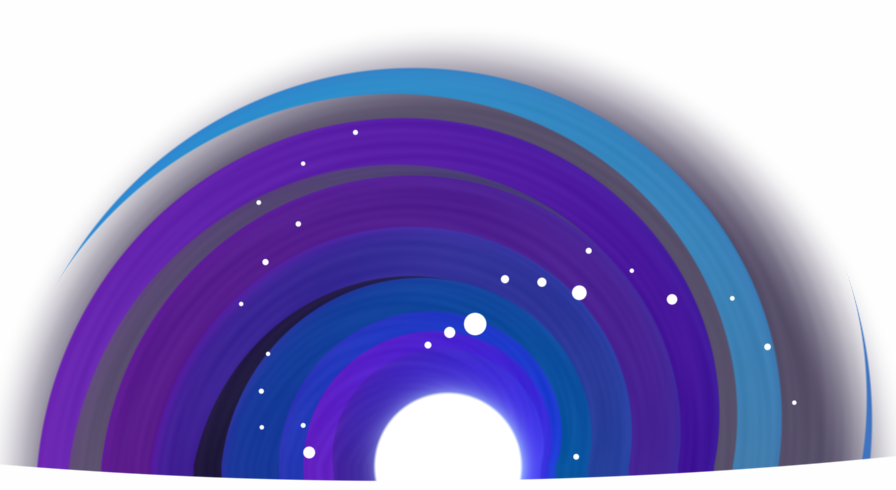
Write a WebGL 2 fragment shader that draws this background.

```glsl
#version 300 es
precision highp float;
// A spiral half-disc of blue and violet bands around a white core, with scattered stars.

uniform vec2 u_resolution;
out vec4 fragColor;

// Lengths are in canvas heights
const float PI = 3.14159265;
const float CENTRE_HEIGHT = 0.048;
const float CORE_RADIUS = 0.150;
const float EDGE_SOFTNESS = 0.003;
const float HALO_FADE = 0.19;
const float RIM_WIDTH = 0.016;
const float RIM_STRENGTH = 0.30;
const float STREAK_STRENGTH = 0.035;
const int STAR_COUNT = 24;
const vec2 STAR_ORBITS = vec2(0.24, 0.80);
const vec2 STAR_SIZES = vec2(0.0045, 0.026);
const vec3 PAPER = vec3(0.995);
const vec3 HALO = vec3(0.34, 0.31, 0.41);
const vec3 MAGENTA = vec3(0.50, 0.10, 0.74);
const vec3 AZURE = vec3(0.16, 0.30, 0.72);
const vec3 CORE_GLOW = vec3(0.66, 0.80, 1.0);
const vec3 NO_INNER = vec3(-1.0);

float hash(float n) {
  return fract(sin(n * 127.1) * 43758.55);
}

vec2 gradient(vec2 cell) {
  float a = 2.0 * PI * hash(dot(cell, vec2(1.0, 57.3)));
  return vec2(cos(a), sin(a));
}

float gradientNoise(vec2 p) {
  vec2 i = floor(p), f = fract(p);
  vec2 u = f * f * f * (f * (f * 6.0 - 15.0) + 10.0);
  vec2 e = vec2(1.0, 0.0);
  float low = mix(dot(gradient(i), f), dot(gradient(i + e), f - e), u.x);
  float high = mix(dot(gradient(i + e.yx), f - e.yx),
                   dot(gradient(i + 1.0), f - 1.0), u.x);
  return mix(low, high, u.y);
}

// Spiral edge: radius through (left, top, right) as turn goes from 1 to 0
float spiral(vec3 radii, float turn) {
  float curve = 2.0 * (radii.x + radii.z - 2.0 * radii.y);
  return radii.z + turn * (radii.x - radii.z - curve + curve * turn);
}

// Paints a band between two spirals, lit along its outer rim
void band(inout vec3 colour, vec2 polar, vec3 outer, vec3 inner,
          vec3 left, vec3 right, float rim) {
  float soft = max(EDGE_SOFTNESS, 1.0 / u_resolution.y);
  float depth = spiral(outer, polar.y) - polar.x;
  float lift = polar.x - spiral(inner, polar.y);
  float cover = smoothstep(-soft, soft, min(depth, lift));
  vec3 fill = mix(right, left, polar.y);
  vec3 rimColour = mix(AZURE, MAGENTA, smoothstep(0.2, 0.8, polar.y));
  fill = mix(fill, rimColour, rim * RIM_STRENGTH * exp(-abs(depth) / RIM_WIDTH));
  colour = mix(colour, fill, cover);
}

void main() {
  float pixel = 1.0 / u_resolution.y;
  vec2 p = (gl_FragCoord.xy - vec2(0.5 * u_resolution.x, 0.0)) * pixel;
  float ground = 0.019 + p.x * (0.0093 + 0.05 * p.x);
  float aboveGround = smoothstep(-pixel, pixel, p.y - ground);
  p.y -= CENTRE_HEIGHT;
  vec2 polar = vec2(length(p), atan(max(p.y, 0.0), p.x) / PI);

  // Grey halo fading into the paper
  float depth = spiral(vec3(0.95, 0.905, 0.95), polar.y) - polar.x;
  vec3 colour = mix(PAPER, HALO, smoothstep(0.0, HALO_FADE, depth));

  // Outer blue arcs
  band(colour, polar, vec3(1.16, 1.01, 0.86), vec3(1.287, 1.065, 0.843),
       vec3(0.20, 0.42, 0.75), vec3(0.25, 0.45, 0.75), 0.0);
  band(colour, polar, vec3(0.900, 0.810, 0.674), vec3(0.936, 0.752, 0.581),
       vec3(0.12, 0.60, 0.87), vec3(0.26, 0.49, 0.68), 0.4);

  // Violet bands and grey crescent
  band(colour, polar, vec3(0.838, 0.705, 0.543), NO_INNER,
       vec3(0.42, 0.16, 0.70), vec3(0.24, 0.07, 0.58), 0.6);
  band(colour, polar, vec3(0.774, 0.607, 0.440), vec3(0.707, 0.588, 0.469),
       vec3(0.36, 0.32, 0.43), vec3(0.24, 0.20, 0.44), 0.5);
  band(colour, polar, vec3(0.707, 0.588, 0.469), NO_INNER,
       vec3(0.35, 0.11, 0.54), vec3(0.27, 0.14, 0.58), 0.8);
  band(colour, polar, vec3(0.607, 0.483, 0.369), NO_INNER,
       vec3(0.24, 0.12, 0.57), vec3(0.15, 0.25, 0.60), 1.5);

  // Dark crescent and inner blues
  band(colour, polar, vec3(0.519, 0.381, 0.286), vec3(0.462, 0.379, 0.290),
       vec3(0.11, 0.09, 0.21), vec3(0.15, 0.15, 0.35), 0.2);
  band(colour, polar, vec3(0.462, 0.381, 0.286), NO_INNER,
       vec3(0.09, 0.22, 0.60), vec3(0.03, 0.33, 0.62), 0.6);
  band(colour, polar, vec3(0.345, 0.314, 0.220), NO_INNER,
       vec3(0.13, 0.22, 0.70), vec3(0.10, 0.22, 0.85), 0.5);
  band(colour, polar, vec3(0.295, 0.275, 0.205), NO_INNER,
       vec3(0.38, 0.13, 0.76), vec3(0.18, 0.12, 0.88), 0.8);
  band(colour, polar, vec3(0.235, 0.240, 0.190), NO_INNER,
       vec3(0.23, 0.13, 0.60), vec3(0.24, 0.16, 0.98), 0.8);

  // Fine streaks along the bands
  float streak = gradientNoise(vec2((polar.x + 0.25 * (1.0 - polar.y)) * 70.0, polar.y * 5.0));
  colour += STREAK_STRENGTH * streak * smoothstep(0.0, HALO_FADE, depth);

  // Bright core, glowing more strongly to the right
  float coreDistance = polar.x - CORE_RADIUS;
  float glow = exp(-max(coreDistance, 0.0) / 0.020) * mix(0.85, 0.40, polar.y);
  colour = mix(colour, CORE_GLOW, glow);
  colour = mix(colour, vec3(1.0), smoothstep(0.004, -0.004, coreDistance));

  // Scattered stars
  for (int i = 0; i < STAR_COUNT; i++) {
    float n = float(i) + 1.0;
    float angle = PI * fract(n * 0.618 + 0.08);
    float orbit = mix(STAR_ORBITS.x, STAR_ORBITS.y, fract(n * 0.755));
    float size = mix(STAR_SIZES.x, STAR_SIZES.y, pow(hash(n), 3.0));
    float away = length(p - orbit * vec2(cos(angle), sin(angle))) - size;
    colour = mix(colour, vec3(1.0), smoothstep(pixel, -pixel, away));
  }

  fragColor = vec4(mix(PAPER, colour, aboveGround), 1.0);
}
```
